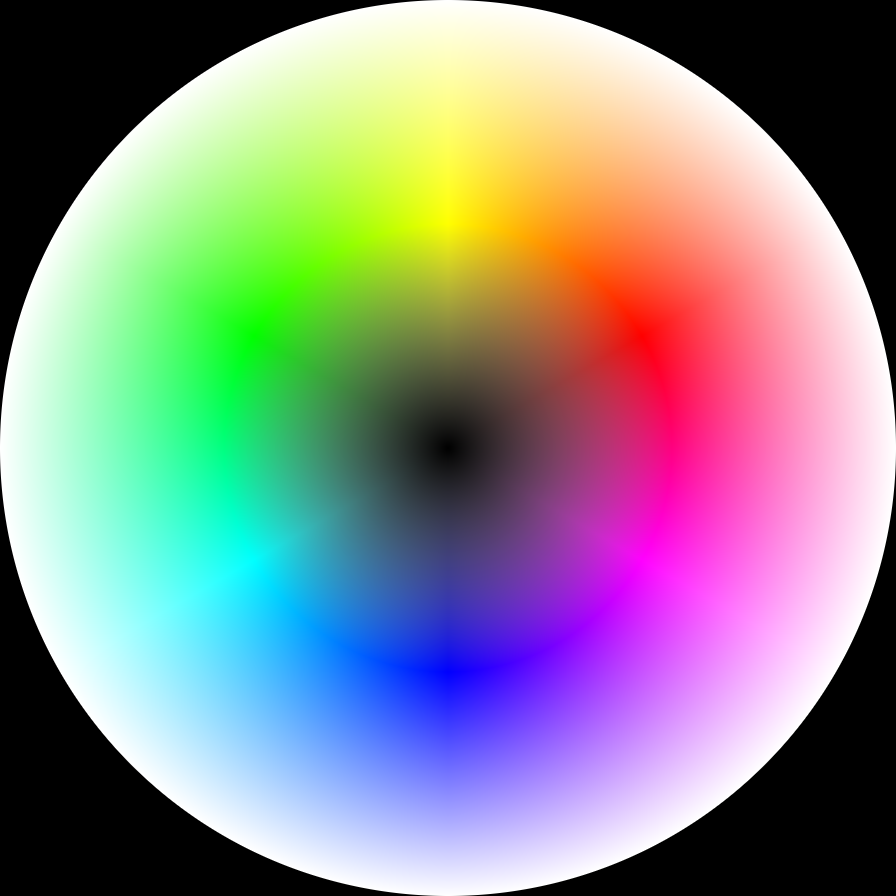
A Shadertoy shader for this background:

```glsl
// Colour wheel on black: dark centre, vivid ring at mid radius, white rim.

#define WHEEL_RADIUS 0.5        // in units of the shorter canvas side
#define VIVID_RADIUS 0.5        // fully saturated ring, as a share of the wheel
#define RED_ANGLE 30.0          // direction of pure red, degrees from +x
#define BACKDROP vec3(0.0)

const float TAU = 6.2831853;

// Fully saturated colour for a hue in turns
vec3 pureHue(float hue) {
    vec3 channel = fract(hue + vec3(0.0, 2.0, 1.0) / 3.0);
    return clamp(abs(channel * 6.0 - 3.0) - 1.0, 0.0, 1.0);
}

vec3 hsvToRgb(float hue, float saturation, float value) {
    return value * mix(vec3(1.0), pureHue(hue), saturation);
}

void mainImage(out vec4 fragColor, in vec2 fragCoord) {
    float side = min(iResolution.x, iResolution.y);
    vec2 p = (fragCoord - 0.5 * iResolution.xy) / side;
    float radius = length(p) / WHEEL_RADIUS;

    // Hue turns counter-clockwise around the centre
    float hue = atan(p.y, p.x) / TAU - RED_ANGLE / 360.0;

    // Value rises up to the vivid ring; saturation peaks there
    float rise = clamp(radius / VIVID_RADIUS, 0.0, 1.0);
    float fade = clamp((1.0 - radius) / (1.0 - VIVID_RADIUS), 0.0, 1.0);
    vec3 wheel = hsvToRgb(hue, min(rise, fade), rise);

    // Disc edge, smoothed over about one pixel
    float pixel = 1.0 / (side * WHEEL_RADIUS);
    float disc = clamp(0.5 + (1.0 - radius) / pixel, 0.0, 1.0);

    fragColor = vec4(mix(BACKDROP, wheel, disc), 1.0);
}
```
